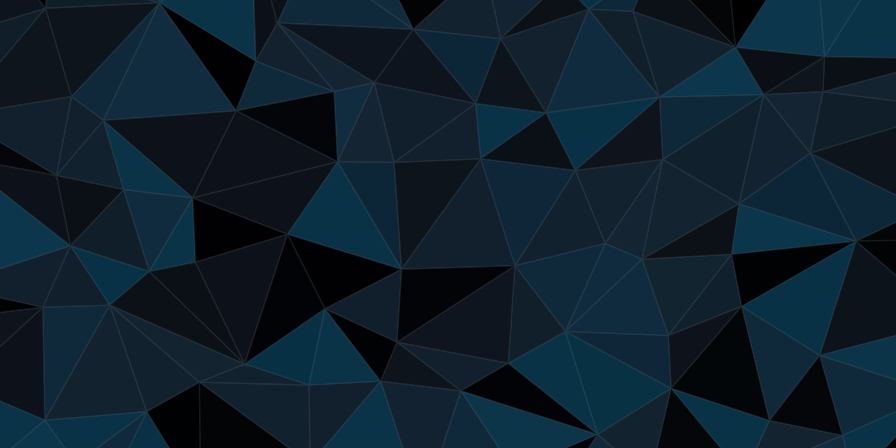
Write a WebGL 1 fragment shader that draws this background.

```glsl
precision highp float;
// Dark low-poly mesh: a jittered grid of points is split into flat triangles.
// Each quad takes its Delaunay diagonal, each triangle a colour from a weighted
// palette, and faint hairlines trace the shared edges.

uniform vec2 u_resolution;

// Lengths are in units of the canvas height.
const vec2 CELL_SIZE = vec2(0.197, 0.169);
const float JITTER = 0.80;         // share of a cell a point may roam, below 1
const float LINE_HALF_WIDTH = 0.0017;
const float LINE_OPACITY = 0.20;
const float PALETTE_SCATTER = 0.40;
const vec3 LINE_COLOR = vec3(0.38, 0.45, 0.48);
const vec3 TONE_RANGE = vec3(0.016, 0.026, 0.034);

const vec3 SLATE = vec3(0.07, 0.13, 0.18);
const vec3 CHARCOAL = vec3(0.05, 0.07, 0.10);
const vec3 TEAL = vec3(0.04, 0.20, 0.28);
const vec3 NAVY = vec3(0.06, 0.16, 0.23);
const vec3 BLACK = vec3(0.007, 0.012, 0.02);

vec2 hash2(vec2 p) {
  vec3 q = fract(p.xyx * vec3(0.1031, 0.1030, 0.0973));
  q += dot(q, q.yzx + 33.33);
  return fract((q.xx + q.yz) * q.zy);
}

vec2 meshPoint(vec2 id) {
  return (id + 0.5 + JITTER * (hash2(id + 71.0) - 0.5)) * CELL_SIZE;
}

// Positive when d lies inside the circle through a, b, c (counterclockwise).
float inCircle(vec2 a, vec2 b, vec2 c, vec2 d) {
  a = (a - d) / CELL_SIZE.y;
  b = (b - d) / CELL_SIZE.y;
  c = (c - d) / CELL_SIZE.y;
  return dot(a, a) * (b.x * c.y - c.x * b.y)
       - dot(b, b) * (a.x * c.y - c.x * a.y)
       + dot(c, c) * (a.x * b.y - b.x * a.y);
}

// Signed distance to the line ab, negative on its left.
float sideDistance(vec2 p, vec2 a, vec2 b) {
  vec2 dir = normalize(b - a);
  return dot(p - a, vec2(dir.y, -dir.x));
}

float triangleDistance(vec2 p, vec2 a, vec2 b, vec2 c) {
  return max(sideDistance(p, a, b),
             max(sideDistance(p, b, c), sideDistance(p, c, a)));
}

// An additive sequence keeps the shares even; the hash breaks up its pattern.
vec3 facetColor(vec2 id, float side) {
  vec2 rnd = hash2(id * 2.0 + 19.0 + side * 137.0);
  float pick = fract(dot(id, vec2(0.7549, 0.5698)) + side * 0.31
                     + PALETTE_SCATTER * rnd.x);
  vec3 color = SLATE;
  color = mix(color, BLACK, step(0.26, pick));
  color = mix(color, NAVY, step(0.41, pick));
  color = mix(color, CHARCOAL, step(0.59, pick));
  color = mix(color, TEAL, step(0.81, pick));
  return max(color + (rnd.y - 0.5) * TONE_RANGE, 0.0);
}

void main() {
  float pixel = 1.0 / u_resolution.y;
  vec2 p = gl_FragCoord.xy * pixel;
  vec2 home = floor(p / CELL_SIZE - 0.5);

  vec4 fill = vec4(0.0);   // coverage-weighted colour, total coverage
  float edge = 1.0;        // distance to the nearest triangle edge

  for (int j = -1; j <= 1; j++) {
    for (int i = -1; i <= 1; i++) {
      vec2 id = home + vec2(float(i), float(j));
      vec2 a = meshPoint(id);
      vec2 b = meshPoint(id + vec2(1.0, 0.0));
      vec2 c = meshPoint(id + vec2(1.0, 1.0));
      vec2 d = meshPoint(id + vec2(0.0, 1.0));

      // Rotate the corners so that the chosen diagonal is always a-c.
      if (inCircle(a, b, c, d) > 0.0) {
        vec2 first = a;
        a = b;
        b = c;
        c = d;
        d = first;
      }

      float lower = triangleDistance(p, a, b, c);
      float upper = triangleDistance(p, a, c, d);
      vec2 cover = clamp(0.5 - vec2(lower, upper) / pixel, 0.0, 1.0);
      fill += cover.x * vec4(facetColor(id, 0.0), 1.0);
      fill += cover.y * vec4(facetColor(id, 1.0), 1.0);
      edge = min(edge, min(abs(lower), abs(upper)));
    }
  }

  // Flat facets with hairline seams on top.
  vec3 color = fill.rgb / max(fill.a, 0.001);
  float line = 1.0 - smoothstep(LINE_HALF_WIDTH - 0.5 * pixel,
                                LINE_HALF_WIDTH + 0.5 * pixel, edge);
  gl_FragColor = vec4(mix(color, LINE_COLOR, line * LINE_OPACITY), 1.0);
}
```
